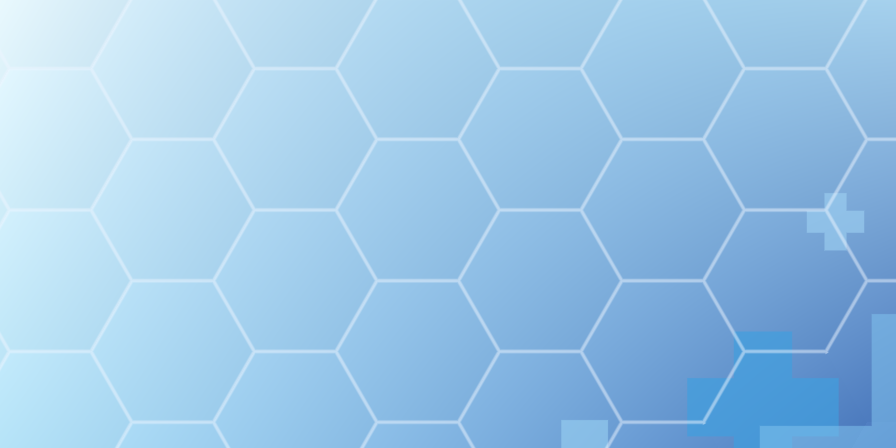
A Shadertoy shader for this background:

```glsl
// Pale honeycomb outline over a blue diagonal gradient, with translucent plus shapes in the lower right.

const float HEX_SIDE = 0.1823;               // canvas height = 1
const vec2 HEX_CENTER = vec2(0.3854, 0.5313);
const float LINE_HALF_WIDTH = 0.0037;
const float ARM_RATIO = 0.385;               // plus arm width / plus size
const vec3 LINE_COLOR = vec3(0.93, 0.96, 1.0);

// Smooth ramp through three colours at t = 0, 0.5 and 1
vec3 ramp(vec3 a, vec3 b, vec3 c, float t) {
    vec3 control = 2.0 * b - 0.5 * (a + c);
    return mix(mix(a, control, t), mix(control, c, t), t);
}

vec3 backdrop(vec2 uv) {
    vec3 top = ramp(vec3(0.91, 0.97, 0.99), vec3(0.67, 0.83, 0.93), vec3(0.64, 0.81, 0.92), uv.x);
    vec3 bottom = ramp(vec3(0.71, 0.89, 0.97), vec3(0.50, 0.70, 0.88), vec3(0.27, 0.45, 0.73), uv.x);
    return mix(bottom, top, uv.y);
}

// Offset from the centre of the nearest flat-topped hexagon
vec2 hexLocal(vec2 p, float side) {
    vec2 period = side * vec2(3.0, sqrt(3.0));
    vec2 a = mod(p + 0.5 * period, period) - 0.5 * period;
    vec2 b = mod(p, period) - 0.5 * period;
    return dot(a, a) < dot(b, b) ? a : b;
}

float hexEdgeDistance(vec2 local, float side) {
    vec2 q = abs(local);
    return 0.5 * sqrt(3.0) * side - max(q.y, dot(q, vec2(0.5 * sqrt(3.0), 0.5)));
}

float boxDistance(vec2 p, vec2 halfSize) {
    vec2 d = abs(p) - halfSize;
    return max(d.x, d.y);
}

float plusDistance(vec2 p, float size) {
    vec2 arm = size * vec2(1.0, ARM_RATIO);
    return min(boxDistance(p, arm), boxDistance(p, arm.yx));
}

float coverage(float dist, float soft) {
    return 1.0 - smoothstep(-soft, soft, dist);
}

vec3 addPlus(vec3 base, vec2 p, float size, vec3 tint, float alpha, float soft) {
    return mix(base, tint, alpha * coverage(plusDistance(p, size), soft));
}

void mainImage(out vec4 fragColor, in vec2 fragCoord) {
    vec2 p = fragCoord / iResolution.y;
    float soft = 0.8 / iResolution.y;
    vec3 color = backdrop(fragCoord / iResolution.xy);

    // Faint shading within each cell
    vec2 local = hexLocal(p - HEX_CENTER, HEX_SIDE);
    color += 0.012 * dot(local, vec2(-0.6, 0.8)) / HEX_SIDE;

    // Overlapping plus shapes
    color = addPlus(color, p - vec2(1.703, 0.091), 0.169, vec3(0.25, 0.62, 0.87), 0.7, soft);
    color = addPlus(color, p - vec2(2.102, -0.107), 0.406, vec3(0.50, 0.76, 0.93), 0.55, soft);
    color = addPlus(color, p - vec2(1.305, -0.073), 0.1354, vec3(0.60, 0.82, 0.95), 0.6, soft);
    color = addPlus(color, p - vec2(1.865, 0.505), 0.064, vec3(0.62, 0.82, 0.95), 0.6, soft);

    // Honeycomb lines, left open below a slanted cut in the lower right corner
    float line = coverage(hexEdgeDistance(local, HEX_SIDE) - LINE_HALF_WIDTH, soft + 0.001);
    float open = smoothstep(-soft, soft, p.y - 0.577 * p.x + 0.854);
    color = mix(color, LINE_COLOR, 0.5 * line * open);

    fragColor = vec4(clamp(color, 0.0, 1.0), 1.0);
}
```
